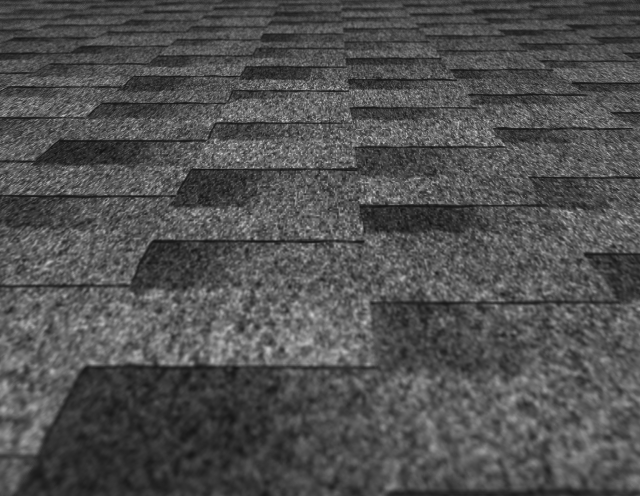
Reproduce this texture procedurally as a Shadertoy shader.

```glsl
const vec2 VIEW = vec2(1.297, 1.0);       // framed width and height
const vec2 VANISH = vec2(0.672, 1.186);   // where the column edges meet
const float COLUMN_WIDTH = 0.637;
const float COLUMN_START = -0.54;
const float DEPTH_SCALE = 2.448;
const float TAB_STAGGER = 0.57;
const int LENS_SAMPLES = 20;
const vec3 GRANULE_GREY = vec3(0.412);
const vec3 SHADOW_GREY = vec3(0.08);

float hash(vec2 p) {
    vec3 q = fract(vec3(p.xyx) * 0.1031);
    q += dot(q, q.yzx + 33.33);
    return fract((q.x + q.y) * q.z);
}

float noise(vec2 p) {
    vec2 cell = floor(p);
    vec2 f = fract(p);
    f = f * f * (3.0 - 2.0 * f);
    float low = mix(hash(cell), hash(cell + vec2(1, 0)), f.x);
    float high = mix(hash(cell + vec2(0, 1)), hash(cell + vec2(1, 1)), f.x);
    return mix(low, high, f.y);
}

// Depth at which a column's butt edges fall
float edgeOffset(float column) {
    return 0.65 - TAB_STAGGER * column;
}

// Mineral granules, with larger clumps showing up close
float granules(vec2 p, float nearness) {
    float clump = noise(p * 62.0 + 300.0) - 0.5;
    float coarse = noise(p * 108.0 + 500.0) - 0.5;
    float fine = noise(p * 195.0 + 700.0) - 0.5;
    float speck = smoothstep(0.2, 0.5, fine);
    float close = smoothstep(0.5, 0.95, nearness);
    return 0.98 + mix(0.22, 0.58, close) * clump + 0.62 * coarse + 0.72 * fine + 0.45 * speck;
}

// Printed dark band below a butt edge, fading to the right
float bandShade(float below, float across, vec2 tab, float ragged) {
    float size = 0.28 + 0.36 * hash(tab + 41.0);
    float band = 1.0 - smoothstep(size - 0.03, size + 0.03, below + 0.05 * ragged);
    float reach = 0.25 + 0.4 * hash(tab + 73.0);
    float fade = 1.0 - smoothstep(reach - 0.15, reach + 0.25, across + 0.15 * ragged);
    float strength = 0.32 + 0.2 * hash(tab + 19.0);
    return 1.0 - band * strength * mix(0.25, 1.0, fade);
}

// Shadow line under a butt edge
float buttLine(float below, float nearness, float wobble) {
    float signedDepth = fract(below + 0.5) - 0.5;
    float dist = signedDepth * nearness * nearness / DEPTH_SCALE;
    float halfWidth = 0.0006 + 0.0036 * nearness;
    dist = abs(dist - 0.5 * halfWidth + wobble * nearness);
    return 1.0 - smoothstep(halfWidth * 0.3, halfWidth * 1.4, dist);
}

// Shadow on the slanted side of a raised tab
float sideLine(float side, float depth, float across, float nearness) {
    float edge = floor(across + 0.5);
    float dist = abs(across - edge) * COLUMN_WIDTH * nearness;
    float below = fract(edgeOffset(edge) - depth);
    float raised = 1.0 - smoothstep(0.36, 0.45, below);
    float halfWidth = 0.0006 + 0.0036 * nearness;
    float strength = clamp(0.3 - 0.9 * side, 0.12, 0.8);
    return strength * raised * (1.0 - smoothstep(halfWidth * 0.3, halfWidth * 1.4, dist));
}

vec3 roof(vec2 position) {
    // Perspective coordinates
    float nearness = max(VANISH.y - position.y, 0.05);
    float side = (position.x - VANISH.x) / nearness;
    float depth = DEPTH_SCALE / nearness;
    vec2 grainSpace = vec2(side, log(nearness));

    // Slightly uneven column edges
    float across = (side - COLUMN_START) / COLUMN_WIDTH;
    across += 0.015 * (noise(vec2(depth * 7.0, 5.0)) - 0.5);
    float column = floor(across);
    float fall = edgeOffset(column) - depth;
    float below = fract(fall);
    vec2 tab = vec2(column, floor(fall)) + 50.0;

    // Tone of each tab and its weathering
    float ragged = noise(grainSpace * 28.0 + 90.0) - 0.5;
    float mottling = noise(vec2(side * 5.0, depth * 3.0) + 20.0);
    float tone = 0.86 + 0.2 * hash(tab) + 0.2 * (mottling - 0.5);
    tone *= bandShade(below, fract(across), tab, ragged);
    tone *= mix(0.84, 1.0, smoothstep(0.2, 0.5, nearness));
    vec3 color = GRANULE_GREY * tone * granules(grainSpace, nearness);

    // Raised edges, worn unevenly along their length
    float wobble = 0.007 * (noise(vec2(side * 14.0, tab.y * 3.7) + 60.0) - 0.5);
    float wear = mix(0.6, 1.0, noise(vec2(side * 24.0, tab.y * 5.3) + 80.0));
    float shadow = max(wear * buttLine(below, nearness, wobble),
                       sideLine(side, depth, across, nearness));
    return mix(color, SHADOW_GREY, shadow);
}

// Lens blur grows away from the middle distance
float blurRadius(float nearness) {
    return 0.0009 + 0.0115 * max(nearness - 0.58, 0.0) + 0.014 * max(0.36 - nearness, 0.0);
}

void mainImage(out vec4 fragColor, in vec2 fragCoord) {
    vec2 canvas = fragCoord / iResolution.xy;
    vec2 position = canvas * VIEW;
    float radius = blurRadius(VANISH.y - position.y);
    vec3 color = vec3(0.0);
    for (int i = 0; i < LENS_SAMPLES; i++) {
        float angle = float(i) * 2.39996;
        float reach = radius * sqrt((float(i) + 0.5) / float(LENS_SAMPLES));
        color += roof(position + reach * vec2(cos(angle), sin(angle)));
    }
    color /= float(LENS_SAMPLES);
    vec2 centered = canvas - 0.5;
    color *= 1.04 - 0.35 * dot(centered, centered);
    fragColor = vec4(color, 1.0);
}
```
